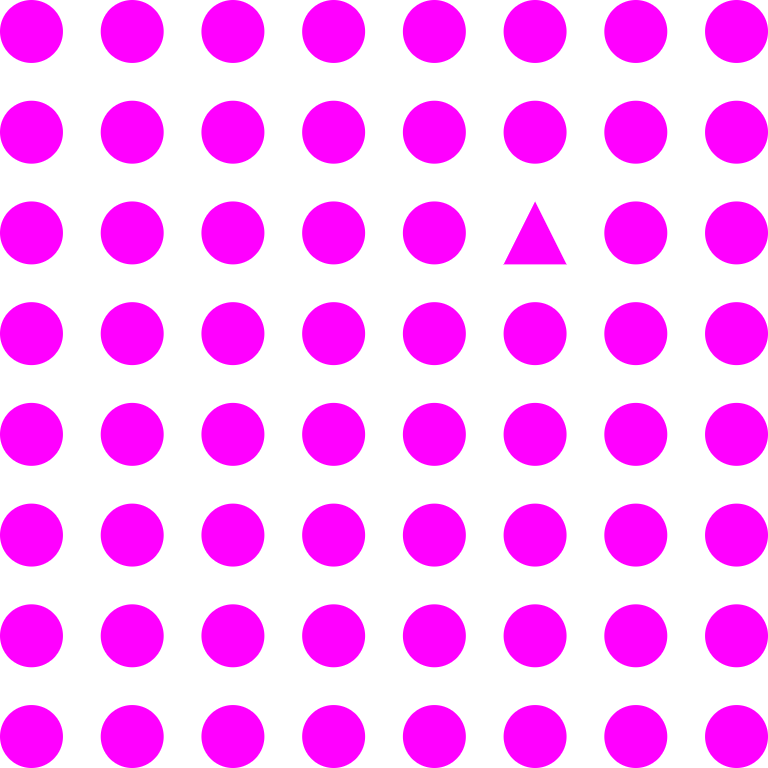
Write a Shadertoy shader that draws this pattern.

```glsl
// Eight by eight grid of magenta discs on white, with one disc swapped for a triangle.

float discDistance(vec2 p, float radius) {
    return length(p) - radius;
}

// Upright isosceles triangle, as wide and as tall as 2 * halfSize
float triangleDistance(vec2 p, float halfSize) {
    float side = dot(vec2(abs(p.x), p.y - halfSize), normalize(vec2(2.0, 1.0)));
    return max(side, -p.y - halfSize);
}

void mainImage(out vec4 fragColor, in vec2 fragCoord) {
    // 61 units span the canvas: eight shapes of 5 and seven gaps of 3
    float pixel = 61.0 / iResolution.y;
    vec2 position = fragCoord * pixel;

    // Cell index, and position relative to the centre of its shape
    vec2 cell = floor((position + 1.5) / 8.0);
    vec2 local = position - cell * 8.0 - 2.5;

    bool isTriangle = cell == vec2(5.0, 5.0);
    float dist = isTriangle ? triangleDistance(local, 2.5) : discDistance(local, 2.5);

    // Antialiased fill
    float coverage = clamp(0.5 - dist / pixel, 0.0, 1.0);
    vec3 color = mix(vec3(1.0), vec3(1.0, 0.0, 1.0), coverage);
    fragColor = vec4(color, 1.0);
}
```
